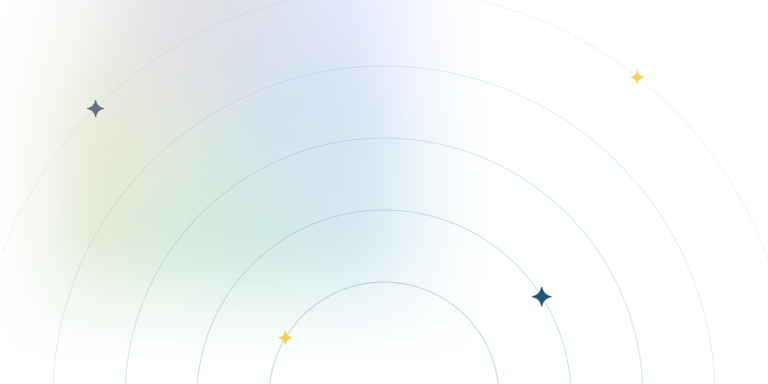
Reproduce this background procedurally as a WebGL 1 fragment shader.

```glsl
precision highp float;
// A white page with a soft pastel glow in the upper left, five thin
// concentric rings rising from the bottom edge and four small sparkles.
// The glow blends weighted colour spots under a smooth mask; one unit = height.

uniform vec2 u_resolution;

const vec3 WHITE = vec3(0.995, 1.0, 1.0);
const vec3 CREAM = vec3(0.93, 0.915, 0.84);
const vec3 LIME = vec3(0.88, 0.93, 0.85);
const vec3 MIST = vec3(0.87, 0.875, 0.90);
const vec3 SKY = vec3(0.82, 0.88, 0.95);
const vec3 MINT = vec3(0.80, 0.915, 0.875);
const vec3 AQUA = vec3(0.84, 0.92, 0.95);
const vec3 LAVENDER = vec3(0.92, 0.93, 1.0);
const vec3 PEARL = vec3(0.98, 0.975, 0.965);
const vec3 LINE = vec3(0.45, 0.58, 0.65);
const vec3 SLATE = vec3(0.40, 0.44, 0.52);
const vec3 NAVY = vec3(0.13, 0.34, 0.46);
const vec3 GOLD = vec3(0.97, 0.82, 0.32);

const float RING_COUNT = 5.0;
const float LINE_WIDTH = 0.0026;

// Colour premultiplied by its Gaussian weight, with the weight in alpha.
vec4 spot(vec2 p, vec2 center, vec3 color) {
  vec2 d = p - center;
  return vec4(color, 1.0) * exp(-18.0 * dot(d, d));
}

vec3 glowColor(vec2 p) {
  vec4 sum = vec4(WHITE, 1.0) * 0.0001;
  sum += spot(p, vec2(0.25, 0.635), CREAM);
  sum += spot(p, vec2(0.34, 0.43), LIME);
  sum += spot(p, vec2(0.50, 0.90), MIST);
  sum += spot(p, vec2(0.83, 0.71), SKY);
  sum += spot(p, vec2(0.59, 0.40), MINT);
  sum += spot(p, vec2(0.96, 0.48), AQUA);
  sum += spot(p, vec2(1.04, 0.95), LAVENDER);
  sum += spot(p, vec2(0.13, 1.00), PEARL);
  return sum.rgb / sum.a;
}

// Fades the glow at the left, right and bottom.
float glowMask(vec2 p) {
  return smoothstep(-0.04, 0.30, p.x)
       * (1.0 - smoothstep(0.87, 1.29, p.x))
       * smoothstep(0.03, 0.43, p.y);
}

// Even spacing, with a slightly wider gap before the last ring.
float ringRadius(float i) {
  return 0.2995 + 0.1875 * i + 0.013 * step(RING_COUNT - 1.0, i);
}

// Antialiased coverage of a shape from its signed distance.
float fill(float dist, float pixel) {
  return clamp(0.5 - dist / pixel, 0.0, 1.0);
}

// Thin lines keep their visual weight when narrower than a pixel.
float stroke(float dist, float width, float pixel) {
  return fill(abs(dist) - 0.5 * max(width, pixel), pixel) * min(1.0, width / pixel);
}

// Four-pointed star: a square cut by a circle at each corner.
float sparkle(vec2 p, float size) {
  vec2 q = abs(p);
  float cut = 1.04 * size - length(q - 1.1 * size);
  return max(cut, max(q.x, q.y) - size);
}

vec3 addSparkle(vec3 base, vec2 p, float ring, float angle, float size,
                vec3 color, float pixel) {
  vec2 center = ringRadius(ring) * vec2(cos(angle), sin(angle));
  return mix(base, color, fill(sparkle(p - center, size), pixel));
}

void main() {
  float pixel = 1.0 / u_resolution.y;
  vec2 p = gl_FragCoord.xy * pixel;
  vec3 color = mix(WHITE, glowColor(p), glowMask(p));

  // Rings, fainter outward.
  vec2 c = p - vec2(0.5 * u_resolution.x * pixel, -0.034);
  for (float i = 0.0; i < RING_COUNT; i++) {
    float opacity = mix(0.40, 0.11, i / (RING_COUNT - 1.0));
    color = mix(color, LINE, opacity * stroke(length(c) - ringRadius(i), LINE_WIDTH, pixel));
  }

  // Sparkles sitting on the rings.
  color = addSparkle(color, c, 0.0, 2.600, 0.018, GOLD, pixel);
  color = addSparkle(color, c, 1.0, 0.567, 0.025, NAVY, pixel);
  color = addSparkle(color, c, 4.0, 0.901, 0.017, GOLD, pixel);
  color = addSparkle(color, c, 4.0, 2.356, 0.022, SLATE, pixel);

  gl_FragColor = vec4(color, 1.0);
}
```
